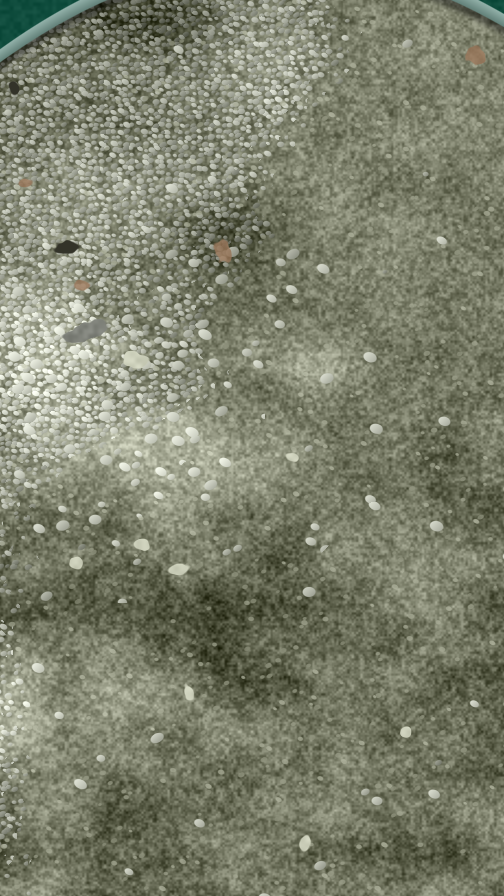
This texture is drawn by a WebGL 1 fragment shader. Its source:

```glsl
precision highp float;
// Sunlit gravel spilling over mottled dry earth, with a hose in the far corner.
uniform vec2 u_resolution;

float hash(vec2 p) {
  vec3 q = fract(vec3(p.xyx) * 0.1031);
  q += dot(q, q.yzx + 33.33);
  return fract((q.x + q.y) * q.z);
}

float noise(vec2 p) {
  vec2 i = floor(p), f = fract(p);
  f = f * f * (3.0 - 2.0 * f);
  return mix(mix(hash(i), hash(i + vec2(1.0, 0.0)), f.x),
             mix(hash(i + vec2(0.0, 1.0)), hash(i + 1.0), f.x), f.y);
}

float fbm(vec2 p) {
  float sum = 0.0, gain = 0.5;
  for (int i = 0; i < 5; i++) {
    sum += gain * noise(p);
    p = mat2(0.8, 0.6, -0.6, 0.8) * p * 2.1 + 7.3;
    gain *= 0.5;
  }
  return sum;
}

// Soft round patch, 1 at its centre.
float patchAt(vec2 p, vec2 centre, vec2 size) {
  vec2 d = (p - centre) / size;
  return exp(-dot(d, d));
}

// Turned oval with a ragged outline; returns coverage.
float oval(vec2 p, vec2 centre, vec2 size, float angle, float pixel) {
  vec2 d = p - centre;
  float c = cos(angle), s = sin(angle);
  d = vec2(c * d.x + s * d.y, c * d.y - s * d.x) / size;
  float edge = (length(d) - 1.0 + 0.5 * (noise(p * 90.0) - 0.5)) * min(size.x, size.y);
  return 1.0 - smoothstep(-pixel, pixel, edge);
}

// Scattered pebbles: x = coverage, y = random shade, z = shading across the stone.
vec3 pebbles(vec2 p, float scale, float density, float pixel) {
  vec2 q = p * scale, cell = floor(q);
  vec3 best = vec3(0.0);
  for (int j = -1; j <= 1; j++) {
    for (int i = -1; i <= 1; i++) {
      vec2 id = cell + vec2(float(i), float(j));
      float shade = hash(id + 51.7);
      vec2 d = q - id - 0.15 - 0.7 * vec2(hash(id + 3.1), hash(id + 17.9));
      d += 0.35 * (shade - 0.5) * d.yx;
      float radius = 0.28 + 0.27 * hash(id + 29.3);
      float edge = length(d * vec2(0.9, 1.15)) - radius;
      float cover = 1.0 - smoothstep(-pixel * scale, pixel * scale, edge);
      cover *= step(hash(id + 83.2), density);
      if (cover > best.x) best = vec3(cover, shade, (d.y - d.x) / radius);
    }
  }
  return best;
}

// Amount of gravel: a bank on the left that widens upwards.
float gravelBank(vec2 p) {
  float edge = 0.40 * smoothstep(0.76, 1.06, p.y) + 0.40 * max(p.y - 1.1, 0.0);
  edge += 0.16 * (fbm(p * 9.0) - 0.5);
  float bank = 1.0 - smoothstep(-0.07, 0.07, p.x - edge);
  return bank * (1.0 - 0.45 * patchAt(p, vec2(0.33, 1.17), vec2(0.11, 0.12)));
}

// Sunlight through leaves minus damp and shaded places.
float dapple(vec2 p) {
  float light = 0.28 * patchAt(p, vec2(0.08, 1.06), vec2(0.17, 0.17));
  light += 0.24 * patchAt(p, vec2(0.35, 0.85), vec2(0.17, 0.12));
  light += 0.10 * patchAt(p, vec2(0.20, 1.37), vec2(0.20, 0.11));
  light += 0.12 * patchAt(p, vec2(0.53, 1.61), vec2(0.11, 0.17));
  light += 0.15 * patchAt(p, vec2(0.63, 1.04), vec2(0.06, 0.045));
  light += 0.20 * patchAt(p, vec2(0.25, 0.36), vec2(0.11, 0.09));
  light += 0.24 * patchAt(p, vec2(0.02, 0.38), vec2(0.10, 0.13));
  light -= 0.14 * patchAt(p, vec2(0.47, 1.30), vec2(0.15, 0.08));
  light -= 0.20 * patchAt(p, vec2(0.30, 1.75), vec2(0.17, 0.07));
  light -= 0.08 * patchAt(p, vec2(0.10, 0.60), vec2(0.22, 0.07));
  light -= 0.08 * patchAt(p, vec2(0.47, 0.54), vec2(0.18, 0.13));
  light -= 0.06 * patchAt(p, vec2(0.36, 0.10), vec2(0.22, 0.14));
  return light;
}

vec3 earthColor(float tone) {
  return vec3(tone - 0.005, tone + 0.008, tone - 0.075);
}

void main() {
  vec2 p = gl_FragCoord.xy / u_resolution.x;
  float pixel = 0.8 / u_resolution.x;
  float light = dapple(p + 0.03 * (vec2(noise(p * 18.0), noise(p * 18.0 + 40.0)) - 0.5));
  float bank = gravelBank(p);

  // Earth: broad mottling, then grit
  float low = 1.0 - smoothstep(0.75, 1.25, p.y);
  float tone = 0.49 - 0.05 * low + light;
  tone += (0.18 + 0.24 * low) * (fbm(p * vec2(9.0, 12.0) + 4.0) - 0.48);
  tone += 0.20 * (noise(p * 120.0) - 0.5) + 0.17 * (noise(p * 230.0 + 9.0) - 0.5);
  tone -= 0.09 * bank;
  vec3 color = earthColor(tone);

  // Gravel bank, fine grit and a few loose stones
  vec3 fine = pebbles(p, 82.0, bank * 0.95, pixel);
  color = mix(color, earthColor(0.51 + light + 0.27 * fine.y + 0.06 * fine.z) + vec3(0.0, 0.0, 0.035), fine.x * 0.9);
  vec3 grit = pebbles(p + 5.0, 95.0, 0.05, pixel);
  color = mix(color, earthColor(0.55 + 0.6 * light + 0.16 * grit.y), grit.x * 0.8);
  float spill = patchAt(p, vec2(0.22, 0.98), vec2(0.30, 0.24));
  vec3 loose = pebbles(p + 2.0, 46.0, 0.012 + 0.22 * spill, pixel);
  color = mix(color, earthColor(0.66 + 0.5 * light + 0.14 * loose.y + 0.06 * loose.z) + vec3(0.0, 0.0, 0.03), loose.x);

  // Larger pale stones
  float pale = oval(p, vec2(0.355, 0.648), vec2(0.023, 0.012), 0.1, pixel);
  pale = max(pale, oval(p, vec2(0.282, 0.697), vec2(0.015, 0.012), 0.0, pixel));
  pale = max(pale, oval(p, vec2(0.153, 0.660), vec2(0.014, 0.011), -0.3, pixel));
  pale = max(pale, oval(p, vec2(0.375, 0.404), vec2(0.011, 0.015), 0.3, pixel));
  pale = max(pale, oval(p, vec2(0.606, 0.104), vec2(0.011, 0.017), 0.0, pixel));
  pale = max(pale, oval(p, vec2(0.806, 0.324), vec2(0.011, 0.011), 0.0, pixel));
  pale = max(pale, oval(p, vec2(0.580, 0.870), vec2(0.012, 0.009), 0.0, pixel));
  pale = max(pale, oval(p, vec2(0.268, 1.064), vec2(0.026, 0.016), -0.2, pixel));
  color = mix(color, earthColor(0.75 + 0.1 * noise(p * 80.0)), pale);

  // Slate and dry leaves
  float slate = oval(p, vec2(0.17, 1.12), vec2(0.048, 0.016), 0.3, pixel);
  color = mix(color, vec3(0.45, 0.46, 0.43) + 0.1 * noise(p * 100.0), slate);
  float dark = oval(p, vec2(0.132, 1.287), vec2(0.026, 0.012), 0.0, pixel);
  dark = max(dark, oval(p, vec2(0.028, 1.603), vec2(0.010, 0.014), 0.0, pixel));
  color = mix(color, vec3(0.20, 0.20, 0.16), dark);
  float leaf = oval(p, vec2(0.442, 1.278), vec2(0.016, 0.024), 0.3, pixel);
  leaf = max(leaf, oval(p, vec2(0.944, 1.667), vec2(0.020, 0.017), 0.0, pixel));
  leaf = max(leaf, oval(p, vec2(0.162, 1.211), vec2(0.016, 0.010), 0.0, pixel));
  leaf = max(leaf, oval(p, vec2(0.050, 1.416), vec2(0.013, 0.009), 0.0, pixel));
  color = mix(color, vec3(0.55, 0.42, 0.31) + 0.1 * noise(p * 90.0), leaf * 0.85);

  // Green cloth behind a pale curved hose
  float hose = (p.y - 1.667 - 0.72 * p.x + 0.65 * p.x * p.x) * 0.84;
  color = mix(color, color * 0.55, 1.0 - smoothstep(0.0, 0.02, abs(hose + 0.014)));
  color = mix(color, vec3(0.03, 0.27, 0.21) + 0.06 * noise(p * 130.0), smoothstep(-pixel, pixel, hose));
  float tube = 1.0 - smoothstep(-pixel, pixel, abs(hose) - 0.011);
  color = mix(color, vec3(0.48, 0.60, 0.57) + 9.0 * hose, tube);

  gl_FragColor = vec4(clamp(color, 0.0, 1.0), 1.0);
}
```
